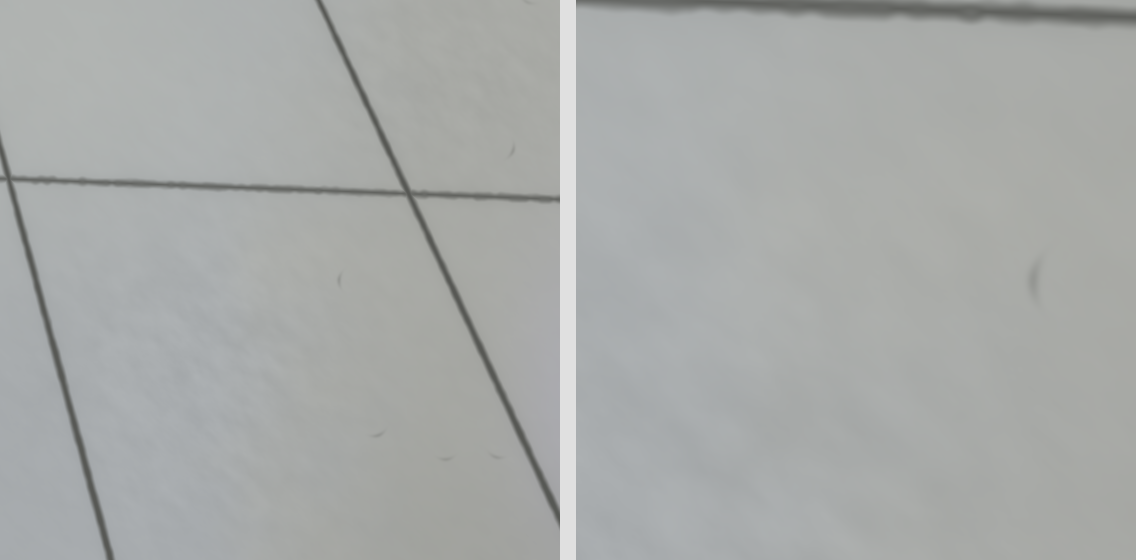
Left, the full canvas; right, a detail of the centre.
Give the GLSL for this texture, as a WebGL 1 fragment shader.

```glsl
precision highp float;
// Pale grey floor slabs seen at an angle, parted by thin dark ragged joints.
// A converging grid gives the joints; gradients and value noise tint the
// slabs, with faint diagonal grain and a few small scuffs as wear.

uniform vec2 u_resolution;

const vec3 SLAB_COOL = vec3(0.655, 0.671, 0.682);
const vec3 SLAB_WARM = vec3(0.655, 0.660, 0.642);
const vec3 SLAB_LIGHT = vec3(0.700, 0.712, 0.700);
const vec3 SLAB_LILAC = vec3(0.672, 0.672, 0.700);
const vec3 JOINT_DARK = vec3(0.325, 0.330, 0.315);
const float ROW_SPACING = 0.85;

float hash(vec2 p) {
  return fract(sin(dot(p, vec2(127.1, 311.7))) * 43758.5453);
}

float noise(vec2 p) {
  vec2 i = floor(p);
  vec2 f = fract(p);
  f = f * f * (3.0 - 2.0 * f);
  float low = mix(hash(i), hash(i + vec2(1.0, 0.0)), f.x);
  float high = mix(hash(i + vec2(0.0, 1.0)), hash(i + vec2(1.0, 1.0)), f.x);
  return mix(low, high, f.y);
}

float fbm(vec2 p) {
  float sum = 0.0;
  float gain = 0.5;
  for (int i = 0; i < 4; i++) {
    sum += gain * noise(p);
    p = p * 2.03 + 17.3;
    gain *= 0.5;
  }
  return sum;
}

vec2 rotate(vec2 p, float angle) {
  float c = cos(angle);
  float s = sin(angle);
  return vec2(c * p.x + s * p.y, c * p.y - s * p.x);
}

// Soft bump of radius r around a centre
float blob(vec2 p, vec2 centre, vec2 r) {
  vec2 q = (p - centre) / r;
  return exp(-dot(q, q));
}

// Distances to the nearest column joint (x) and row joint (y); p.y runs down
vec2 jointDistances(vec2 p) {
  float spacing = 0.639 + 0.197 * p.y;
  float column = (p.x + 0.070 - 0.268 * p.y) / spacing;
  float nearest = floor(column + 0.5);
  float lean = 0.268 + 0.197 * nearest;
  float across = abs(column - nearest) * spacing * inversesqrt(1.0 + lean * lean);
  float row = (p.y - 0.319 - 0.037 * p.x) / ROW_SPACING;
  float down = abs(row - floor(row + 0.5)) * ROW_SPACING;
  return vec2(across, down);
}

float stroke(float d, float halfWidth, float blur) {
  return 1.0 - smoothstep(halfWidth - blur, halfWidth + blur, d);
}

// Broad tint of the slabs under uneven light
vec3 slabColor(vec2 p) {
  float cloud = fbm(p * 4.0) - 0.47;
  vec3 color = mix(SLAB_COOL, SLAB_WARM, smoothstep(0.35, 0.72, p.x + 0.35 * cloud));
  color = mix(color, SLAB_LIGHT, 0.85 * blob(p, vec2(0.08, 0.08), vec2(0.55, 0.42)));
  color = mix(color, SLAB_LILAC, 0.8 * blob(p, vec2(1.02, 0.72), vec2(0.10, 0.28)));
  color -= 0.020 * blob(p, vec2(0.85, 1.0), vec2(0.35, 0.22));
  return color + 0.022 * cloud;
}

// Fine diagonal grain, strongest in a worn patch of each slab
float grain(vec2 p) {
  float worn = blob(p, vec2(0.36, 0.68), vec2(0.26, 0.28))
             + 0.7 * blob(p, vec2(0.82, 0.14), vec2(0.24, 0.17));
  float streaks = fbm(rotate(p, 0.75) * vec2(26.0, 48.0)) - 0.47;
  return streaks * (0.010 + 0.045 * worn);
}

// Scattered short dark marks, each turned and faded at random
float scuffs(vec2 p) {
  float sum = 0.0;
  for (int i = 0; i < 6; i++) {
    float seed = float(i) + 3.0;
    vec2 centre = vec2(hash(vec2(seed, 1.7)), hash(vec2(seed, 8.3)));
    vec2 q = rotate(p - centre, 6.28 * hash(vec2(seed, 4.1)));
    q.y += 18.0 * q.x * q.x;
    sum += blob(q, vec2(0.0), vec2(0.012, 0.0035)) * (0.25 + 0.75 * hash(vec2(seed, 6.2)));
  }
  return sum;
}

void main() {
  vec2 uv = gl_FragCoord.xy / u_resolution;
  vec2 p = vec2(uv.x, 1.0 - uv.y);
  float pixel = 1.0 / min(u_resolution.x, u_resolution.y);
  vec3 color = slabColor(p) + grain(p) - 0.09 * scuffs(p);

  // Ragged joints, wider towards the viewer and softer along the rows
  vec2 d = jointDistances(p);
  float ragged = noise(p * vec2(95.0, 70.0)) - 0.5;
  float columns = stroke(d.x + 0.0016 * ragged, 0.0045 + 0.0016 * p.y, 0.0032 + pixel);
  float rows = stroke(d.y + 0.0040 * ragged, 0.0047, 0.0040 + pixel);
  float joint = max(columns * 0.95, rows * (0.80 + 0.25 * ragged));
  float shade = exp(-min(d.x, d.y) * 110.0);
  color -= 0.045 * shade;
  color = mix(color, JOINT_DARK, joint);
  gl_FragColor = vec4(color, 1.0);
}
```
